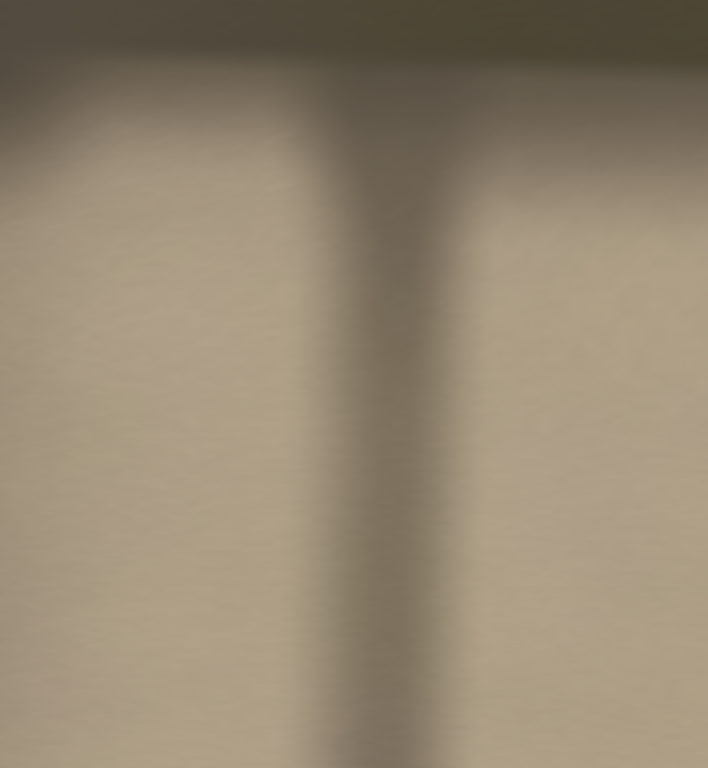
This texture is drawn by a Shadertoy shader. Its source:

```glsl
// Warm matte wall crossed by a soft vertical shadow below a dark lintel.
#define SHADE_COLOR vec3(0.305, 0.277, 0.230)
#define MID_COLOR vec3(0.490, 0.440, 0.370)
#define LIT_COLOR vec3(0.685, 0.624, 0.530)
#define LINTEL_LEFT 0.064
#define LINTEL_RIGHT 0.092
#define POST_LEFT 0.478
#define POST_RIGHT 0.637
#define POST_LEAN 0.030
#define FIBER_SCALE vec2(48.0, 150.0)
#define FIBER_AMOUNT 0.022
#define MOTTLE_AMOUNT 0.022

float hash(vec2 p) {
    vec3 q = fract(vec3(p.xyx) * 0.1031);
    q += dot(q, q.yzx + 33.33);
    return fract((q.x + q.y) * q.z);
}

float valueNoise(vec2 p) {
    vec2 cell = floor(p);
    vec2 f = fract(p);
    f = f * f * (3.0 - 2.0 * f);
    float low = mix(hash(cell), hash(cell + vec2(1.0, 0.0)), f.x);
    float high = mix(hash(cell + vec2(0.0, 1.0)), hash(cell + vec2(1.0)), f.x);
    return mix(low, high, f.y);
}

float fbm(vec2 p) {
    float sum = 0.0;
    float gain = 0.5;
    for (int i = 0; i < 4; i++) {
        sum += gain * (valueNoise(p) - 0.5);
        p = mat2(1.6, 0.3, -0.3, 1.6) * p + 17.3;
        gain *= 0.55;
    }
    return sum;
}

// Red level of a lit pane; depth is measured down from the top.
float paneLevel(float x, float depth) {
    float rightSide = smoothstep(0.40, 0.72, x);
    float start = mix(0.045, 0.085, rightSide);
    float end = mix(0.255, 0.335, rightSide);
    start += 0.035 * (1.0 - smoothstep(0.0, 0.18, x));
    end += 0.07 * (1.0 - smoothstep(0.0, 0.18, x));
    float level = mix(0.385, 0.650, smoothstep(start, end, depth));
    level += 0.032 * smoothstep(0.20, 0.42, depth);
    return level - 0.055 * pow(1.0 - clamp(x / 0.30, 0.0, 1.0), 2.0);
}

// Red level inside the post shadow, brightening downward.
float postLevel(float depth) {
    float level = mix(0.345, 0.425, smoothstep(0.07, 0.24, depth));
    return level + 0.068 * smoothstep(0.20, 0.58, depth);
}

// Amount of post shadow, flared where it meets the lintel.
float postMask(float x, float depth) {
    float lean = POST_LEAN * (0.5 - depth);
    float flare = 0.045 * (1.0 - smoothstep(0.12, 0.36, depth));
    float left = POST_LEFT + lean - flare;
    float right = POST_RIGHT + lean + 0.6 * flare;
    float enter = smoothstep(left - 0.085, left + 0.075, x);
    float leave = 1.0 - smoothstep(right - 0.070, right + 0.065, x);
    return enter * leave;
}

vec3 wallColor(float level) {
    float lower = (level - SHADE_COLOR.r) / (MID_COLOR.r - SHADE_COLOR.r);
    float upper = (level - MID_COLOR.r) / (LIT_COLOR.r - MID_COLOR.r);
    vec3 color = mix(SHADE_COLOR, MID_COLOR, min(lower, 1.0));
    return color + (LIT_COLOR - MID_COLOR) * max(upper, 0.0);
}

void mainImage(out vec4 fragColor, in vec2 fragCoord) {
    vec2 uv = fragCoord / iResolution.xy;
    float depth = 1.0 - uv.y;
    vec2 p = vec2(uv.x * 0.922, uv.y);

    // Broad light and shadow
    float level = mix(paneLevel(uv.x, depth), postLevel(depth), postMask(uv.x, depth));

    // Lintel with a slightly sloping, soft lower edge
    float edge = mix(LINTEL_LEFT, LINTEL_RIGHT, uv.x);
    float lintel = 1.0 - smoothstep(edge - 0.018, edge + 0.024, depth);
    float lintelLevel = 0.325 - 0.025 * smoothstep(0.1, 0.7, uv.x);
    level = mix(level, lintelLevel, lintel);

    // Fine slanted fibers and broad mottling
    vec2 slanted = vec2(p.x, p.y - 0.22 * p.x * smoothstep(0.4, 0.9, uv.y));
    float fibers = fbm(slanted * FIBER_SCALE);
    float mottle = fbm(p * vec2(6.0, 11.0) + 8.0);
    float strength = 0.35 + 0.65 * smoothstep(0.30, 0.60, level);
    level += strength * (FIBER_AMOUNT * fibers + MOTTLE_AMOUNT * mottle);

    // Gentle drift between olive and rose tints
    float tint = fbm(p * vec2(4.0, 5.0) + 31.0);
    vec3 color = wallColor(level) + tint * vec3(-0.006, 0.004, -0.022);
    color.b -= 0.018 * lintel * smoothstep(0.2, 0.8, uv.x);
    fragColor = vec4(clamp(color, 0.0, 1.0), 1.0);
}
```
